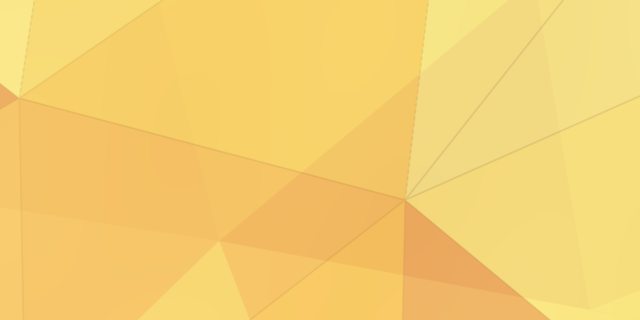
Give the GLSL for this background, as a Shadertoy shader.

```glsl
// Warm low-poly backdrop: a mesh of golden facets fanning out from two hubs,
// overlaid by a second translucent mesh that tints it. Each fan is a loop over
// wedges between neighbouring rays; thin creases trace the first mesh.

// Units are canvas heights: x runs 0..2, y runs 0..1.
const vec2 HUB_MAIN = vec2(1.266, 0.375);
const vec2 HUB_LEFT = vec2(0.060, 0.693);
const vec2 HUB_VEIL = vec2(0.685, 0.247);
const vec2 HUB_CORNER = vec2(1.844, 0.031);

const float CREASE_WIDTH = 0.0022;
const vec3 CREASE_SHADE = vec3(0.095, 0.10, 0.06);
const float DASH_PERIOD = 0.021;
const float HUB_SHADE = 0.014;
const float GRAIN = 0.004;

// Ray ends in counter-clockwise order; colour i fills from ray i to ray i + 1.
const int MAIN_COUNT = 7;
const vec2 MAIN_RAYS[7] = vec2[7](
    vec2(2.0, 0.70), vec2(1.76, 1.0), vec2(1.339, 1.0), HUB_LEFT,
    vec2(0.781, 0.0), vec2(1.258, 0.0), vec2(1.719, 0.0));
const vec3 MAIN_COLORS[7] = vec3[7](
    vec3(0.966, 0.905, 0.535), vec3(0.970, 0.903, 0.525),
    vec3(0.973, 0.827, 0.415), vec3(0.964, 0.773, 0.400),
    vec3(0.973, 0.795, 0.390), vec3(0.938, 0.712, 0.390),
    vec3(0.976, 0.902, 0.500));
const float MAIN_CREASE[7] = float[7](0.8, 0.8, 0.7, 0.6, 0.5, 0.3, 0.5);

const int LEFT_COUNT = 4;
const vec2 LEFT_RAYS[5] = vec2[5](
    vec2(0.508, 1.0), vec2(0.107, 1.0), vec2(0.0, 0.740),
    vec2(0.0, 0.658), vec2(0.073, 0.0));
const vec3 LEFT_COLORS[4] = vec3[4](
    vec3(0.977, 0.872, 0.465), vec3(0.985, 0.922, 0.545),
    vec3(0.930, 0.695, 0.390), vec3(0.968, 0.790, 0.415));
const float LEFT_CREASE[5] = float[5](0.5, 0.7, 0.2, 0.2, 0.35);

const int VEIL_COUNT = 6;
const vec2 VEIL_RAYS[6] = vec2[6](
    vec2(1.589, 1.0), vec2(0.495, 1.0), vec2(0.0, 0.352),
    vec2(0.430, 0.0), vec2(0.781, 0.0), HUB_CORNER);
const vec3 TINT_BELOW = vec3(0.005, 0.004, 0.012);
const vec3 TINT_RIGHT = vec3(-0.004, -0.026, -0.006);
const vec3 VEIL_TINTS[6] = vec3[6](
    vec3(0.0), vec3(-0.004, -0.013, -0.004), vec3(0.003, 0.005, 0.015),
    vec3(0.010, 0.075, 0.050), TINT_BELOW, vec3(-0.014, -0.045, -0.016));

float pixelSize() { return 1.0 / iResolution.y; }

// Smooth mask of the half-plane to the left of the line a -> b.
float leftOf(vec2 p, vec2 a, vec2 b) {
    vec2 d = normalize(b - a), q = p - a;
    return smoothstep(-pixelSize(), pixelSize(), d.x * q.y - d.y * q.x);
}

// Smooth mask of the wedge swept counter-clockwise between two rays.
float wedge(vec2 p, vec2 hub, vec2 from, vec2 to) {
    return leftOf(p, hub, from) * (1.0 - leftOf(p, hub, to));
}

// Thin line along a segment, optionally broken into soft dashes.
float crease(vec2 p, vec2 a, vec2 b, float dashing) {
    vec2 q = p - a, d = b - a;
    float t = clamp(dot(q, d) / dot(d, d), 0.0, 1.0);
    float line = 1.0 - smoothstep(0.0, CREASE_WIDTH + pixelSize(), length(q - d * t));
    float dash = 0.5 + 0.5 * sin(6.2832 * t * length(d) / DASH_PERIOD);
    return line * mix(1.0, dash, dashing);
}

vec3 baseMesh(vec2 p) {
    vec3 sum = vec3(0.0);
    float total = 0.0;
    for (int i = 0; i < MAIN_COUNT; i++) {
        float w = wedge(p, HUB_MAIN, MAIN_RAYS[i], MAIN_RAYS[(i + 1) % MAIN_COUNT]);
        sum += w * MAIN_COLORS[i];
        total += w;
    }
    vec3 color = sum / max(total, 0.001);

    sum = vec3(0.0);
    total = 0.0;
    for (int i = 0; i < LEFT_COUNT; i++) {
        float w = wedge(p, HUB_LEFT, LEFT_RAYS[i], LEFT_RAYS[i + 1]);
        sum += w * LEFT_COLORS[i];
        total += w;
    }
    return color * max(1.0 - total, 0.0) + sum / max(total, 1.0);
}

vec3 veilTint(vec2 p) {
    vec3 tint = vec3(0.0);
    for (int i = 0; i < VEIL_COUNT; i++)
        tint += VEIL_TINTS[i] * wedge(p, HUB_VEIL, VEIL_RAYS[i], VEIL_RAYS[(i + 1) % VEIL_COUNT]);
    vec2 cornerRight = vec2(2.0, 0.094);
    vec2 veilEnd = 2.0 * HUB_CORNER - HUB_VEIL;
    tint = mix(tint, TINT_RIGHT, wedge(p, HUB_CORNER, cornerRight, vec2(1.680, 1.0)));
    return mix(tint, TINT_BELOW, wedge(p, HUB_CORNER, veilEnd, cornerRight));
}

float creases(vec2 p) {
    float ink = 0.0;
    for (int i = 0; i < MAIN_COUNT; i++)
        ink = max(ink, MAIN_CREASE[i] * crease(p, HUB_MAIN, MAIN_RAYS[i], i == 2 ? 0.8 : 0.0));
    for (int i = 0; i <= LEFT_COUNT; i++)
        ink = max(ink, LEFT_CREASE[i] * crease(p, HUB_LEFT, LEFT_RAYS[i], i == 1 ? 0.8 : 0.0));
    return ink;
}

void mainImage(out vec4 fragColor, in vec2 fragCoord) {
    vec2 p = fragCoord / iResolution.xy * vec2(2.0, 1.0);
    vec3 color = baseMesh(p) + veilTint(p);
    // Gentle shading toward the main hub, plus slow layered sines.
    color -= HUB_SHADE * exp(-4.0 * distance(p, HUB_MAIN)) * vec3(0.6, 1.0, 0.8);
    color += GRAIN * (sin(5.0 * p.x + 3.0 * p.y) + sin(4.0 * p.y - 7.0 * p.x)) * vec3(0.3, 0.7, 1.0);
    color -= CREASE_SHADE * creases(p);
    fragColor = vec4(clamp(color, 0.0, 1.0), 1.0);
}
```
